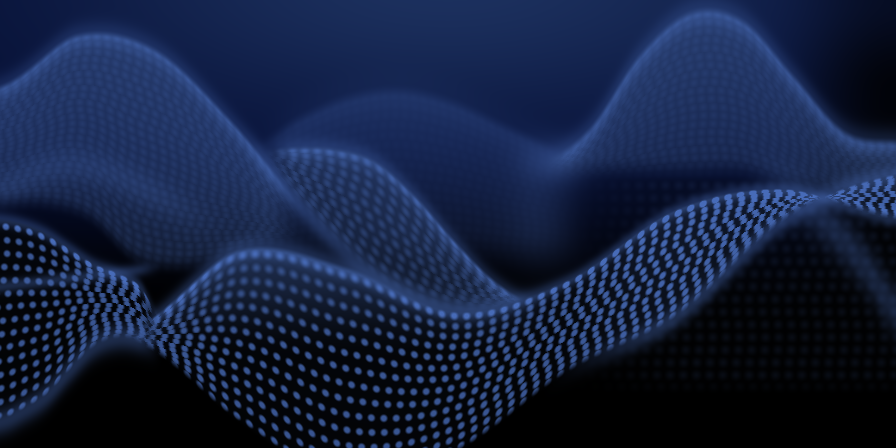
A WebGL 1 fragment shader for this background:

```glsl
precision highp float;
// Waves of dotted blue mesh over a navy to black backdrop, back to front.
// Each sheet hangs between two smooth curves and carries a staggered dot grid;
// blur softens the distant sheets, and ridges glow along the folds.
uniform vec2 u_resolution;

const vec3 TINT = vec3(0.28, 0.42, 0.72);
const vec3 NAVY = vec3(0.02, 0.055, 0.2);
const vec3 HAZE = vec3(0.11, 0.19, 0.37);

// Cubic interpolation weight of a knot at signed distance t
float knotWeight(float t) {
  t = abs(t);
  if (t < 1.0) return (1.5 * t - 2.5) * t * t + 1.0;
  if (t < 2.0) return ((-0.5 * t + 2.5) * t - 4.0) * t + 2.0;
  return 0.0;
}

// Smooth curve through eight heights spaced evenly over a range of x
float curve(float x, vec2 range, vec4 a, vec4 b) {
  float t = 7.0 * clamp((x - range.x) / (range.y - range.x), 0.0, 1.0);
  float sum = 0.0;
  float total = 0.0;
  for (int i = 0; i < 4; i++) {
    float wa = knotWeight(t - float(i));
    float wb = knotWeight(t - float(i) - 4.0);
    sum += wa * a[i] + wb * b[i];
    total += wa + wb;
  }
  return sum / total;
}

float window(float x, float start, float end, float soft) {
  return smoothstep(start - soft, start + soft, x)
       * (1.0 - smoothstep(end - soft, end + soft, x));
}

float ridge(float distance, float width) {
  float t = distance / width;
  return exp(-t * t);
}

// look = fill, dot strength, rim strength, cover of what lies behind
vec3 sheet(vec3 base, vec2 p, float top, float bottom, vec2 grid,
           float blur, vec4 look, float mask) {
  float hi = max(top, bottom);
  float lo = min(top, bottom);
  float span = max(hi - lo, 0.004);
  float v = clamp((hi - p.y) / span, 0.0, 1.0);
  float inside = mask * smoothstep(-blur, blur, hi - p.y)
               * smoothstep(0.0, 6.0 * blur, p.y - lo + blur);

  // Staggered dots whose rows follow the sheet
  float row = v * grid.y;
  float column = p.x * grid.x + 0.5 * mod(floor(row), 2.0) + 0.4 * sin(floor(row) * 1.7);
  vec2 offset = (fract(vec2(column, row)) - 0.5) * vec2(1.0 / grid.x, span / grid.y);
  float radius = 0.27 / grid.x;
  float dots = 1.0 - smoothstep(radius - blur, radius + blur, length(offset));

  float amount = inside * (look.x * (1.0 - 0.45 * v) + look.y * dots)
               + mask * look.z * ridge(top - p.y, 0.008 + 2.2 * blur);
  return mix(base * (1.0 - look.w * inside), TINT, clamp(amount, 0.0, 1.0));
}

vec3 backdrop(vec2 p) {
  float glow = ridge(length((p - vec2(1.0, 1.05)) / vec2(0.85, 0.32)), 1.0);
  float light = smoothstep(0.28, 0.72, p.y);
  float corner = smoothstep(1.7, 2.0, p.x) * (1.0 - 0.5 * smoothstep(0.8, 1.0, p.y));
  return mix(NAVY, HAZE, glow) * light * (1.0 - 0.85 * corner);
}

void main() {
  vec2 p = gl_FragCoord.xy / u_resolution.y;
  p.x *= 2.0 * u_resolution.y / u_resolution.x;
  float x = p.x;
  vec3 color = backdrop(p);

  // Faint distant hump and the haze at its right foot
  float far = curve(x, vec2(0.55, 1.35), vec4(0.667, 0.732, 0.781, 0.797), vec4(0.771, 0.719, 0.667, 0.622));
  color = sheet(color, p, far, 0.4, vec2(46.0, 18.0), 0.018, vec4(0.2, 0.06, 0.06, 0.0), window(x, 0.6, 1.25, 0.08));
  color = mix(color, TINT, 0.35 * ridge(length((p - vec2(1.24, 0.64)) / vec2(1.5, 1.0)), 0.05));
  color = mix(color, TINT, 0.13 * ridge(x - 1.21, 0.08) * window(p.y, 0.4, 0.6, 0.08));

  // Tall hump on the right, its dim underside and its falling tail
  vec2 rightRange = vec2(1.2, 2.0);
  float peak = curve(x, rightRange, vec4(0.635, 0.708, 0.875, 0.971), vec4(0.953, 0.828, 0.703, 0.682));
  float foot = curve(x, rightRange, vec4(0.6, 0.6, 0.6, 0.6), vec4(0.6, 0.57, 0.55, 0.55));
  float tail = curve(x, vec2(1.6, 2.0), vec4(0.64, 0.63, 0.6, 0.565), vec4(0.52, 0.46, 0.39, 0.31));
  color = sheet(color, p, 0.6, 0.12, vec2(34.0, 17.0), 0.009, vec4(0.02, 0.1, 0.0, 0.2), window(x, 1.4, 2.2, 0.15));
  color = sheet(color, p, peak, foot, vec2(44.0, 20.0), 0.011, vec4(0.42, 0.12, 0.26, 0.3), window(x, 1.24, 2.2, 0.04));
  color = mix(color, TINT, 0.3 * ridge(p.y - tail, 0.055) * smoothstep(1.65, 1.85, x));

  // Large hump on the left with an inner fold
  float crest = curve(x, vec2(0.0, 1.2), vec4(0.805, 0.92, 0.89, 0.73), vec4(0.525, 0.367, 0.305, 0.323));
  float base = curve(x, vec2(0.0, 0.7), vec4(0.53, 0.53, 0.5, 0.41), vec4(0.39, 0.41, 0.44, 0.45));
  float fold = curve(x, vec2(0.0, 0.56), vec4(0.58, 0.615, 0.63, 0.615), vec4(0.58, 0.54, 0.5, 0.47));
  color = sheet(color, p, crest, base, vec2(44.0, 26.0), 0.009, vec4(0.44, 0.13, 0.24, 0.3), window(x, -0.2, 0.64, 0.05));
  color = mix(color, TINT, 0.2 * ridge(p.y - fold, 0.04) * window(x, -0.2, 0.42, 0.1));

  // Middle hump between its own crest and the falling left crest
  float middle = curve(x, vec2(0.56, 1.2), vec4(0.661, 0.669, 0.667, 0.641), vec4(0.5625, 0.458, 0.367, 0.318));
  color = sheet(color, p, middle, crest, vec2(36.0, 11.0), 0.007, vec4(0.38, 0.25, 0.28, 0.5), window(x, 0.62, 1.17, 0.04));
  color = mix(color, TINT, 0.35 * ridge(p.y - crest, 0.03) * window(x, 0.58, 1.17, 0.06));

  // Long front sheet, twisting closed at the right
  vec2 frontRange = vec2(0.286, 2.0);
  float front = curve(x, frontRange, vec4(0.258, 0.44, 0.4, 0.305), vec4(0.372, 0.531, 0.576, 0.51));
  float hem = curve(x, frontRange, vec4(0.245, 0.057, -0.08, -0.01), vec4(0.167, 0.292, 0.51, 0.61));
  float haze = smoothstep(0.2, 0.42, p.y) * (1.0 - smoothstep(1.05, 1.3, x));
  float fill = 0.06 + 0.34 * haze + 0.16 * smoothstep(1.2, 1.5, x);
  color = sheet(color, p, front, hem, vec2(36.0, 14.0), 0.0035 + 0.004 * haze,
                vec4(fill, 0.75 - 0.4 * haze, 0.35, 0.75), window(x, 0.3, 2.2, 0.03));
  color = mix(color, TINT, 0.4 * ridge(p.y - hem, 0.025) * smoothstep(1.2, 1.5, x));

  // Left front sheet with a line crossing it
  vec2 leftRange = vec2(0.0, 0.365);
  float brow = curve(x, leftRange, vec4(0.51, 0.5, 0.479, 0.445), vec4(0.411, 0.39, 0.36, 0.284));
  float lip = curve(x, leftRange, vec4(0.057, 0.081, 0.115, 0.172), vec4(0.224, 0.245, 0.24, 0.219));
  float nearMask = window(x, -0.2, 0.335, 0.03);
  color = sheet(color, p, brow, lip, vec2(38.0, 15.0), 0.0035, vec4(0.05, 0.75, 0.35, 0.8), nearMask);
  color = mix(color, TINT, nearMask * (0.4 * ridge(p.y - lip, 0.03) + 0.35 * ridge(p.y - 0.36 - 0.12 * x, 0.014)));

  gl_FragColor = vec4(color, 1.0);
}
```
